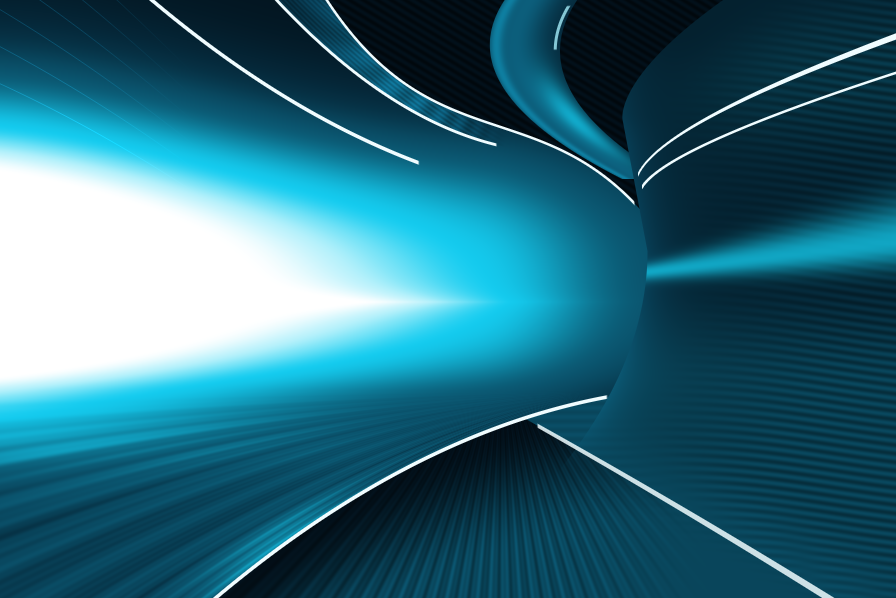
Write a Shadertoy shader that draws this background.

```glsl
// Abstract curved hall: a white-cyan light beam, swept floor, folded wall and bright rails.
#define GLOW_HEIGHT 0.51
#define GLOW_PEAK 1.35
#define GLOW_FALLOFF 0.85
#define RAIL_WIDTH 0.003
#define STRIPE_GAIN 0.055
#define NAVY vec3(0.008, 0.055, 0.09)
#define DEEP vec3(0.02, 0.16, 0.23)
#define TEAL vec3(0.04, 0.32, 0.42)
#define CYAN vec3(0.08, 0.80, 0.94)
#define PALE vec3(0.64, 0.93, 0.98)
#define RAIL_COLOR vec3(0.94, 0.99, 1.0)

// Light level to colour, from navy to white
vec3 lightRamp(float level) {
    vec3 c = mix(NAVY, DEEP, smoothstep(0.0, 0.2, level));
    c = mix(c, TEAL, smoothstep(0.15, 0.38, level));
    c = mix(c, CYAN, smoothstep(0.33, 0.76, level));
    c = mix(c, PALE, smoothstep(0.72, 0.93, level));
    return mix(c, vec3(1.0), smoothstep(0.86, 1.06, level));
}

// Signed distance to the curve g = 0, in screen pixels
float pixels(float g) {
    return g / max(length(vec2(dFdx(g), dFdy(g))), 1e-5);
}

float side(float g) {
    return clamp(pixels(g) + 0.5, 0.0, 1.0);
}

float rail(float g, float halfWidth) {
    return clamp(halfWidth * iResolution.y - abs(pixels(g)) + 0.5, 0.0, 1.0);
}

float span(float x, float a, float b) {
    return smoothstep(a - 0.004, a, x) * (1.0 - smoothstep(b - 0.004, b, x));
}

float bump(float x, float center, float width) {
    float d = (x - center) / width;
    return exp(-d * d);
}

// Layered sines
float grooves(float u, float freq) {
    return 0.6 * sin(u * freq) + 0.4 * sin(u * freq * 2.37 + 1.3);
}

// Broad beam that dims to the right, with a thin bright core
float roomLight(vec2 p) {
    float d = p.y - GLOW_HEIGHT;
    float reach = smoothstep(0.0, 0.75, p.x);
    float spread = d > 0.0 ? mix(0.32, 0.25, reach) : mix(0.22, 0.19, reach);
    float peak = GLOW_PEAK - GLOW_FALLOFF * p.x - 0.12 * smoothstep(0.8, 1.08, p.x);
    float core = bump(p.x, 0.58, 0.28) * exp(-abs(p.y - 0.495) / 0.022);
    return 0.06 + peak * exp(-pow(abs(d) / spread, 2.6)) + 0.16 * core;
}

void mainImage(out vec4 fragColor, in vec2 fragCoord) {
    vec2 p = fragCoord / iResolution.xy * vec2(1.5, 1.0);
    float drop = 1.0 - p.y;

    // Room and swept floor, whose grooves meet at the far corner
    float ground = 1.0 - smoothstep(0.23, 0.36, p.y);
    float sweep = (0.345 - p.y) / pow(max(1.04 - p.x, 0.02), 1.55);
    float shine = 0.22 - 0.1 * smoothstep(0.5, 1.0, p.x);
    shine += STRIPE_GAIN * (grooves(sweep, 75.0) + 0.5 * grooves(sweep, 190.0));
    shine += 0.25 * bump(sweep, 0.58, 0.09) * bump(p.x, 0.46, 0.16);
    vec3 col = lightRamp(roomLight(p) + ground * shine);

    // Fan of hairlines in the upper left
    for (float k = 0.0; k < 6.0; k++) {
        float arc = p.y - 0.86 - 0.062 * k + (0.46 + 0.07 * k + 0.3 * p.x) * p.x;
        col += 0.44 * TEAL * rail(arc, 0.0006) * (1.0 - smoothstep(0.08, 0.34, p.x));
    }

    // Ceiling curves, meshed ribbon and dark vault
    vec3 t = (p.x - vec3(0.254, 0.463, 0.547)) / vec3(0.449, 0.367, 0.517);
    float railA = t.x * (0.378 - 0.105 * t.x) - drop;
    float railB = t.y * (0.393 - 0.151 * t.y) - drop;
    float railC = t.z * (0.788 + t.z * (0.649 * t.z - 1.095)) - drop;
    float mesh = sin(railB * 420.0) * sin((p.x + p.y) * 330.0);
    vec3 ribbon = mix(DEEP, TEAL * 1.2, bump(p.x, 0.67, 0.13)) * (1.0 + 0.25 * mesh);
    col = mix(col, ribbon, side(railB) * side(-railC) * (1.0 - smoothstep(0.76, 0.86, p.x)));
    col = mix(col, NAVY * (0.85 + 0.3 * sin((p.y + 0.6 * p.x) * 450.0)), side(railC));

    // Glossy tube hanging from the vault
    float tubeLeft = 0.82 + 4.4 * pow(abs(drop - 0.075), 2.0);
    float tubeRight = 0.9375 + 4.0 * pow(abs(drop - 0.085), 2.0);
    float across = (p.x - tubeLeft) / max(tubeRight - tubeLeft, 0.01);
    float tube = side(p.x - tubeLeft) * side(tubeRight - p.x) * step(drop, 0.3);
    vec3 gloss = mix(DEEP, TEAL * 1.15, bump(across, 0.35, 0.4));
    gloss = mix(gloss, CYAN, 0.75 * bump(across, 0.72, 0.25) * bump(drop, 0.2, 0.07));
    col = mix(col, gloss + 0.25 * CYAN * bump(across, 0.08, 0.1), tube);
    col = mix(col, PALE, 0.8 * rail(p.x - tubeRight + 0.008, 0.0025) * span(drop, 0.012, 0.085));

    // Lower floor: shadow under the sweep, radial grooves
    float tf = (p.x - 0.361) / 0.655;
    float curve = p.y - tf * (0.55 - 0.214 * tf);
    float seamX = p.x - 0.902;
    float seam = p.y - 0.287 + seamX * (0.563 + 0.06 * seamX);
    float angle = atan(p.x - 0.84, 0.42 - p.y);
    vec3 lower = mix(NAVY, TEAL * 0.85, smoothstep(0.0, 0.22, -curve));
    lower *= 1.0 + 0.25 * grooves(angle, 110.0) * (1.0 - smoothstep(0.9, 1.2, p.x));
    lower = mix(lower, TEAL * (0.9 + 0.05 * sin(p.y * 420.0)), side(seam));
    col = mix(col, lower, side(-curve));

    // Folded right wall with a beam and horizontal grooves
    float edge = 1.084 - 1.1 * pow(max(0.58 - p.y, 0.0), 2.0)
        - 0.19 * max(p.y - 0.58, 0.0) + 2.5 * pow(max(p.y - 0.8, 0.0), 1.55);
    float inside = p.x - edge;
    float depth = max(inside, 0.0);
    float beamY = 0.545 + 0.12 * depth;
    float beamSpread = 0.014 + (p.y > beamY ? 0.11 : 0.065) * depth;
    vec3 wall = mix(TEAL * 0.72, DEEP * 0.8, smoothstep(0.35, 0.55, p.y));
    wall = mix(wall, TEAL * 0.6, bump(p.y, 0.88, 0.12) * smoothstep(0.0, 0.25, depth));
    wall += 0.35 * TEAL * exp(-depth / 0.05) * (1.0 - smoothstep(0.75, 0.95, p.y));
    float wave = p.y + 0.08 * p.x + 0.008 * sin(p.x * 9.0);
    wall *= 1.0 + 0.22 * sin(wave * 440.0) * smoothstep(0.05, 0.4, depth);
    wall = mix(wall, CYAN * 0.88, 0.9 * bump(p.y, beamY, beamSpread));
    col = mix(col, wall, side(inside) * smoothstep(0.2, 0.34, p.y + 0.35 * depth));

    // Bright rails over everything
    vec2 w = max(p.x - vec2(1.064, 1.07), 0.0);
    vec2 arcs = p.y - vec2(0.69, 0.672) - vec2(0.265, 0.203) * sqrt(w) - 0.17 * w;
    float lines = rail(railA, RAIL_WIDTH) * span(p.x, 0.24, 0.703);
    lines += rail(railB, RAIL_WIDTH * 0.8) * span(p.x, 0.45, 0.833);
    lines += rail(railC, RAIL_WIDTH * 0.7) * span(p.x, 0.53, 1.064) * (1.0 - 0.7 * tube);
    lines += rail(curve, RAIL_WIDTH) * span(p.x, 0.34, 1.018);
    lines += 0.85 * rail(seam, RAIL_WIDTH + 0.005 * max(seamX, 0.0)) * span(p.x, 0.902, 1.4);
    lines += rail(arcs.x, 0.0015 + 0.008 * w.x) * step(1.068, p.x);
    lines += rail(arcs.y, RAIL_WIDTH * 0.7) * step(1.074, p.x);
    fragColor = vec4(clamp(mix(col, RAIL_COLOR, min(lines, 1.0)), 0.0, 1.0), 1.0);
}
```
